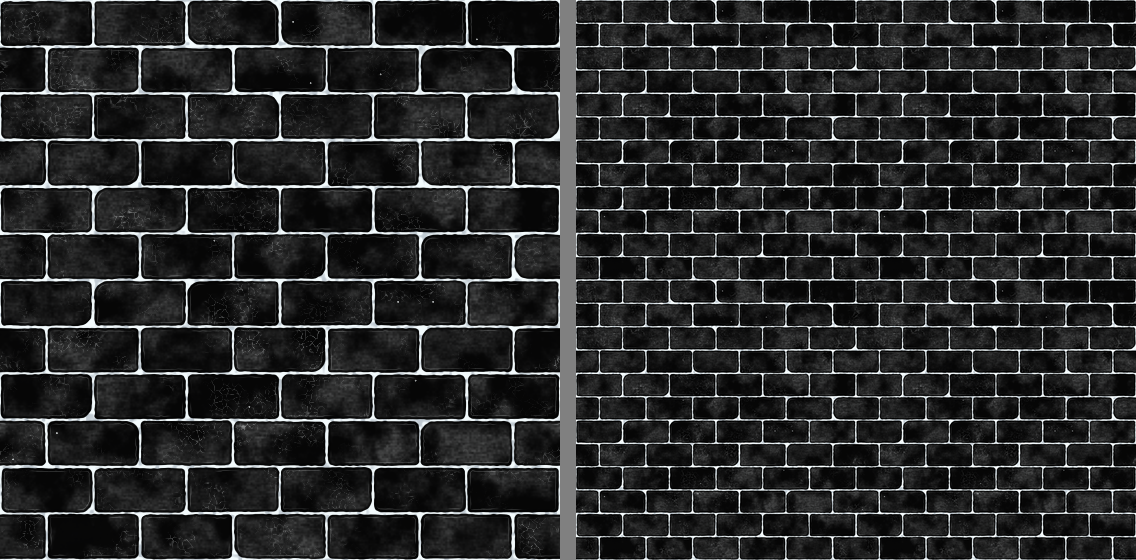
Left, the tile; right, the same tile 2 across and 2 down.
Write a WebGL 1 fragment shader that draws this texture.

```glsl
precision highp float;

// Running-bond wall of worn black bricks with thin, pale, ragged mortar joints.
// Each brick is a rounded-box distance with noisy edges and chipped corners;
// wrapped value noise gives its stains, wrapped cellular noise its cracks.

uniform vec2 u_resolution;

const vec2 BRICKS = vec2(6.0, 12.0);      // repeats across and up
const float HALF_JOINT = 0.0021;          // half the mortar width
const float RADIUS_MIN = 0.006;
const float RADIUS_VARY = 0.006;
const float CHIP_RADIUS = 0.012;          // extra rounding of a chipped corner
const float CHIP_CHANCE = 0.12;
const float RAGGED = 0.0028;              // edge roughness
const float SHIFT = 0.0012;               // brick placement error
const float RIM_INSET = 0.0055;           // worn line inside the edge
const float CRACK_CELLS = 88.0;
const float CRACK_GAIN = 0.24;
const float SPECK_CELLS = 64.0;
const float SPECK_CHANCE = 0.003;
const vec3 BRICK_DARK = vec3(0.022, 0.022, 0.023);
const vec3 BRICK_LIGHT = vec3(0.185, 0.187, 0.188);
const vec3 WEAR = vec3(0.98, 1.0, 1.0);
const vec3 MORTAR_SHADE = vec3(0.75, 0.79, 0.82);
const vec3 MORTAR_LIGHT = vec3(0.95, 0.98, 0.99);

float hash(vec2 p, float seed) {
  vec3 q = fract(vec3(p.xyx + seed * 61.7) * vec3(0.1031, 0.1030, 0.0973));
  q += dot(q, q.yzx + 33.33);
  return fract((q.x + q.y) * q.z);
}

// Value noise that wraps after a whole number of cells across the canvas.
float noise(vec2 uv, vec2 cells, float seed) {
  vec2 p = uv * cells, i = floor(p), f = fract(p);
  vec2 a = mod(i, cells), b = mod(i + 1.0, cells);
  f = f * f * (3.0 - 2.0 * f);
  return mix(mix(hash(a, seed), hash(vec2(b.x, a.y), seed), f.x),
             mix(hash(vec2(a.x, b.y), seed), hash(b, seed), f.x), f.y);
}

float fbm(vec2 uv, float cells, float seed) {
  float sum = 0.0, gain = 0.5;
  for (int i = 0; i < 5; i++) {
    sum += gain * noise(uv, vec2(cells), seed + float(i));
    cells *= 2.0;
    gain *= 0.55;
  }
  return sum / 1.055;
}

// Wrapped cellular noise: gap between the two nearest points, zero on borders.
float cellBorder(vec2 uv, float cells, float seed) {
  vec2 p = uv * cells, i = floor(p), f = fract(p);
  float first = 8.0, second = 8.0;
  for (int y = -1; y <= 1; y++) {
    for (int x = -1; x <= 1; x++) {
      vec2 o = vec2(float(x), float(y)), id = mod(i + o, cells);
      float d = length(o + vec2(hash(id, seed), hash(id, seed + 3.0)) - f);
      second = min(second, max(first, d));
      first = min(first, d);
    }
  }
  return second - first;
}

float roundedBox(vec2 p, vec2 halfSize, float radius) {
  vec2 q = abs(p) - halfSize + radius;
  return length(max(q, 0.0)) + min(max(q.x, q.y), 0.0) - radius;
}

vec3 brickColor(vec2 uv, float depth, float seed, vec2 id) {
  // cloudy tone, with black stains on some bricks
  float tone = smoothstep(0.27, 0.78, fbm(uv, 20.0, seed));
  tone *= 0.7 + 0.55 * hash(id, 7.0);
  float stain = smoothstep(0.48, 0.68, fbm(uv, 12.0, seed + 9.0));
  tone *= 1.0 - stain * smoothstep(0.3, 0.9, hash(id, 8.0));
  // fine grain and faint horizontal brushing
  float grain = noise(uv, vec2(256.0), seed + 2.0);
  float brushed = noise(uv, vec2(72.0, 288.0), seed + 4.0);
  tone *= 0.45 + 0.65 * grain + 0.5 * brushed;
  vec3 color = mix(BRICK_DARK, BRICK_LIGHT, tone);
  // crackle gathered in patches
  vec2 bend = vec2(noise(uv, vec2(96.0), 5.0), noise(uv, vec2(96.0), 6.0)) - 0.5;
  float crack = 1.0 - smoothstep(0.02, 0.16, cellBorder(uv + bend * 0.012, CRACK_CELLS, seed));
  float patches = smoothstep(0.48, 0.72, fbm(uv, 18.0, seed + 13.0));
  color += WEAR * CRACK_GAIN * crack * patches * grain * (0.4 + hash(id, 10.0));
  // black edge and a broken worn line just inside it
  color *= mix(0.2, 1.0, smoothstep(0.001, 0.006, depth));
  float line = 1.0 - smoothstep(0.0004, 0.0016, abs(depth - RIM_INSET));
  color += WEAR * 0.15 * line * smoothstep(0.4, 0.8, noise(uv, vec2(48.0), seed + 15.0));
  // rare pale specks
  vec2 s = uv * SPECK_CELLS;
  float speck = step(hash(mod(floor(s), SPECK_CELLS), 21.0), SPECK_CHANCE);
  return color + WEAR * 0.6 * speck * (1.0 - smoothstep(0.06, 0.15, length(fract(s) - 0.5)));
}

void main() {
  vec2 uv = gl_FragCoord.xy / u_resolution;
  float pixel = 1.0 / min(u_resolution.x, u_resolution.y);
  // brick layout: every other course is moved by half a brick
  vec2 grid = uv * BRICKS;
  grid.x += 0.5 * (1.0 - mod(floor(grid.y), 2.0));
  vec2 id = mod(floor(grid), BRICKS);
  float seed = floor(hash(id, 1.0) * 97.0) * 0.37;
  vec2 local = (fract(grid) - 0.5) / BRICKS;
  local += SHIFT * (vec2(hash(id, 2.0), hash(id, 3.0)) - 0.5);
  // outline with its own rounding at each corner
  float corner = hash(id * 2.0 + step(0.0, local), 4.0);
  float radius = RADIUS_MIN + RADIUS_VARY * corner + CHIP_RADIUS * step(1.0 - CHIP_CHANCE, corner);
  float d = roundedBox(local, 0.5 / BRICKS - HALF_JOINT, radius);
  d += RAGGED * (0.5 * noise(uv, vec2(36.0), seed) + 0.5 * noise(uv, vec2(160.0), seed) - 0.5);
  vec3 mortar = mix(MORTAR_SHADE, MORTAR_LIGHT, smoothstep(0.1, 0.5, noise(uv, vec2(128.0), 30.0)));
  vec3 brick = brickColor(uv, -d, seed, id);
  gl_FragColor = vec4(mix(brick, mortar, smoothstep(-0.7 * pixel, 0.7 * pixel, d)), 1.0);
}
```
